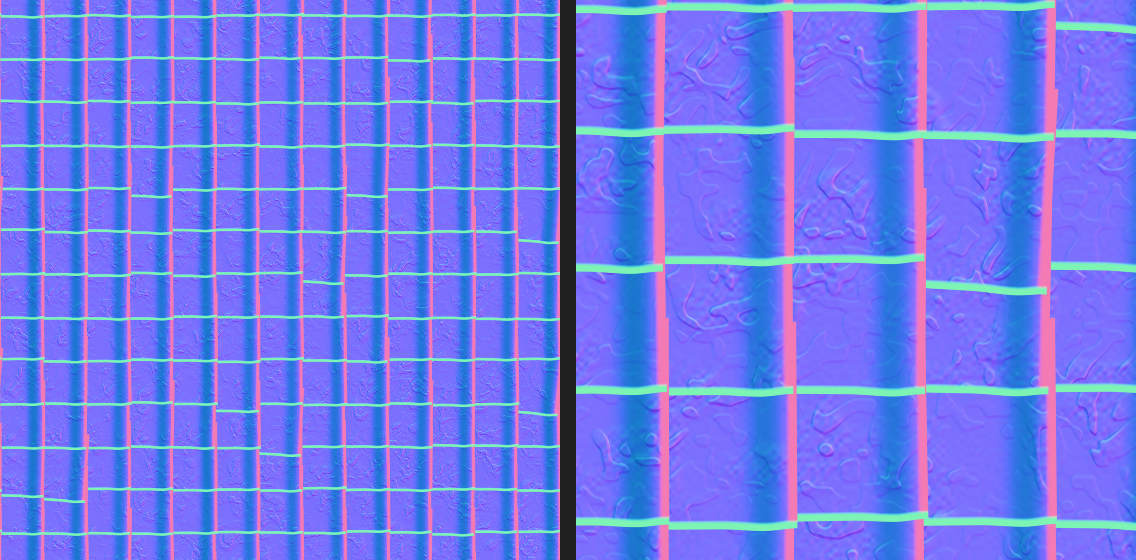
Left, the full canvas; right, a detail of the centre.
Give the GLSL for this texture map, as a Shadertoy shader.

```glsl
#define REPEATS 13.0
#define GRID_SHIFT vec2(0.03, 0.6)
#define JITTER vec2(0.025, 0.035)
#define TILT 0.02
#define SLIP_RATE 0.05
#define RIM_SLOPE 2.25
#define VALLEY_SLOPE 1.05
#define VALLEY_AT 0.74
#define BASE_SLOPE vec2(-0.03, -0.125)
#define WEAR_DEPTH 0.008

vec2 hash22(vec2 p) {
    vec3 a = fract(p.xyx * vec3(0.1031, 0.1030, 0.0973));
    a += dot(a, a.yzx + 33.33);
    return fract((a.xx + a.yz) * a.zy);
}

float valueNoise(vec2 p) {
    vec2 cell = floor(p), f = fract(p);
    f = f * f * (3.0 - 2.0 * f);
    float low = mix(hash22(cell).x, hash22(cell + vec2(1, 0)).x, f.x);
    float high = mix(hash22(cell + vec2(0, 1)).x, hash22(cell + vec2(1, 1)).x, f.x);
    return mix(low, high, f.y);
}

// Height of chipped patches, diagonal scratches and grit
float wearHeight(vec2 p) {
    float patches = valueNoise(p * 3.5);
    float chips = smoothstep(0.58, 0.7, valueNoise(p * 10.0 + 2.5 * patches));
    float scratches = valueNoise(vec2(p.x + p.y, p.y - p.x) * vec2(7.0, 19.0));
    float grit = valueNoise(p * 27.0);
    float rough = smoothstep(0.35, 0.75, patches);
    return WEAR_DEPTH * (chips * (0.3 + 0.7 * rough) + 0.55 * scratches * rough
                         + 0.5 * grit * (0.3 + rough));
}

vec2 wearSlope(vec2 p) {
    const float stepSize = 0.02;
    float here = wearHeight(p);
    return vec2(here - wearHeight(p + vec2(stepSize, 0)),
                here - wearHeight(p + vec2(0, stepSize))) / stepSize;
}

// Position inside a tile: shifted, slipped down and turned about its top left
vec2 tileSpace(vec2 p, vec2 id) {
    vec2 shift = hash22(id + 3.7) - 0.5;
    vec2 chance = hash22(id + 41.3);
    vec2 amount = hash22(id + 87.1);
    float slip = step(chance.x, SLIP_RATE) * mix(0.1, 0.22, amount.x);
    float turn = (chance.y - 0.5) * 2.0 * TILT + slip * 0.5 * amount.y;
    vec2 q = p - 2.0 * JITTER * shift + vec2(0, slip - 1.0);
    q += turn * vec2(-q.y, q.x);
    return q + vec2(0, 1);
}

// Surface normal of one tile, packed as a colour
vec3 tileColour(vec2 q, float bottom, vec2 id) {
    vec2 column = hash22(vec2(id.x, 19.0));
    float fromValley = (q.x - VALLEY_AT - 0.04 * (column.x - 0.5)) / 0.12;
    float valley = exp(-fromValley * fromValley);
    float lowerRim = 1.0 - smoothstep(0.035, 0.075, q.y - bottom);
    float rightRim = smoothstep(0.91, 0.965, q.x);

    vec2 slope = BASE_SLOPE + wearSlope(q + 50.0 * hash22(id + 5.0));
    slope.x -= VALLEY_SLOPE * mix(0.8, 1.25, column.y) * valley;
    slope.x += 0.25 * smoothstep(0.83, 0.93, q.x);
    slope = mix(slope, vec2(RIM_SLOPE, -0.1), rightRim);
    slope = mix(slope, vec2(-0.04, RIM_SLOPE), lowerRim);
    return 0.5 + 0.5 * normalize(vec3(slope, 1.0));
}

void mainImage(out vec4 fragColor, in vec2 fragCoord) {
    vec2 p = fragCoord / iResolution.xy * REPEATS - GRID_SHIFT;
    float pixel = REPEATS / min(iResolution.x, iResolution.y);
    vec2 cell = floor(p);
    vec3 colour = vec3(0);
    float covered = 0.0;

    // Front to back: left columns lie over right, upper rows over lower
    for (int i = -1; i <= 1; i++) {
        for (int j = 1; j >= -1; j--) {
            vec2 corner = cell + vec2(i, j);
            vec2 id = mod(corner, REPEATS);
            vec2 q = tileSpace(p - corner, id);
            float bottom = 0.02 * smoothstep(0.75, 1.0, q.x)
                         - 0.015 * smoothstep(0.4, 0.75, q.x);
            float inside = min(1.0 - q.x, q.y - bottom);
            float cover = smoothstep(-0.6 * pixel, 0.6 * pixel, inside)
                        * step(-0.3, q.x) * step(q.y, 1.6) * (1.0 - covered);
            if (cover > 0.002) {
                colour += cover * tileColour(q, bottom, id);
                covered += cover;
            }
        }
    }
    fragColor = vec4(colour / max(covered, 0.001), 1.0);
}
```
